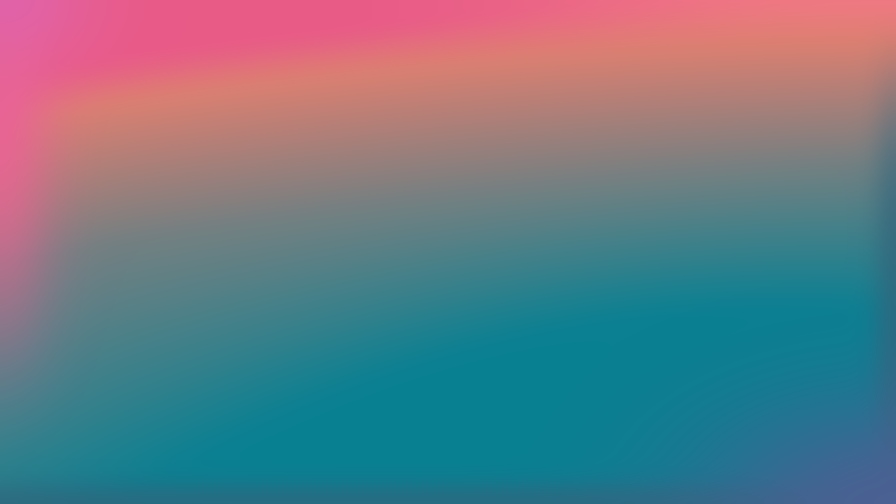
Write a Shadertoy shader that draws this background.

```glsl
const vec3 TEAL = vec3(0.03, 0.502, 0.573);
const vec3 CORAL = vec3(0.87, 0.498, 0.44);
const vec3 PINK = vec3(0.91, 0.355, 0.53);
const vec3 SALMON = vec3(0.94, 0.47, 0.515);
const vec3 ROSE = vec3(0.91, 0.39, 0.58);
const vec3 LILAC = vec3(0.88, 0.385, 0.655);
const vec3 VIOLET = vec3(0.29, 0.38, 0.575);
const vec3 SHADE = vec3(0.20, 0.39, 0.48);

// Each band edge is a parabola: depth = a + b*x + c*x*x
const vec3 CORAL_EDGE = vec3(0.24, -0.31, 0.15);
const vec3 MIDDLE_EDGE = vec3(0.52, -0.30, 0.10);
const vec3 TEAL_EDGE = vec3(1.14, -1.20, 0.68);

const float PINK_DEPTH = 0.10;
const float ROSE_WIDTH = 0.06;
const vec2 LILAC_SIZE = vec2(0.10, 0.12);
const vec2 VIOLET_SIZE = vec2(0.22, 0.22);
const float FLOOR_SHADE_HEIGHT = 0.045;
const float SIDE_SHADE_WIDTH = 0.025;

float edgeDepth(vec3 edge, float x) {
    return edge.x + x * (edge.y + x * edge.z);
}

float glow(vec2 offset, vec2 size) {
    vec2 q = offset / size;
    return exp(-dot(q, q));
}

// Smooth lower limit at zero
float softFloor(float t) {
    return 0.5 * (t + sqrt(t * t + 0.0015));
}

// Warmth runs from 0 at the teal edge to 1 at the coral edge
float warmth(float depth, float x) {
    float top = edgeDepth(CORAL_EDGE, x);
    float middle = edgeDepth(MIDDLE_EDGE, x);
    float bottom = edgeDepth(TEAL_EDGE, x);
    float rise = middle - depth;
    float span = rise > 0.0 ? middle - top : bottom - middle;
    float t = softFloor(0.5 + 0.5 * rise / span);
    return 1.0 - softFloor(1.0 - t);
}

void mainImage(out vec4 fragColor, in vec2 fragCoord) {
    vec2 uv = fragCoord / iResolution.xy;
    float depth = 1.0 - uv.y;

    // Main ramp
    vec3 color = mix(TEAL, CORAL, warmth(depth, uv.x));

    // Pink band along the top
    vec3 topColor = mix(PINK, SALMON, smoothstep(0.35, 0.95, uv.x));
    float above = edgeDepth(CORAL_EDGE, uv.x) - depth;
    color = mix(color, topColor, smoothstep(-0.02, PINK_DEPTH, above));

    // Rose light down the left side, lilac in its corner
    float roseFade = 1.0 - smoothstep(0.15, 0.95, depth);
    float roseSide = exp(-pow(uv.x / ROSE_WIDTH, 2.0));
    color = mix(color, ROSE, roseFade * roseSide);
    color = mix(color, LILAC, glow(vec2(uv.x, depth), LILAC_SIZE));

    // Dim lower and right borders
    float floorShade = exp(-pow(uv.y / FLOOR_SHADE_HEIGHT, 2.0));
    float sideShade = exp(-pow((1.0 - uv.x) / SIDE_SHADE_WIDTH, 2.0));
    sideShade *= smoothstep(0.0, 0.5, depth);
    color = mix(color, SHADE, 0.7 * max(floorShade, sideShade));

    // Violet corner
    color = mix(color, VIOLET, glow(vec2(1.0 - uv.x, uv.y), VIOLET_SIZE));

    fragColor = vec4(color, 1.0);
}
```
